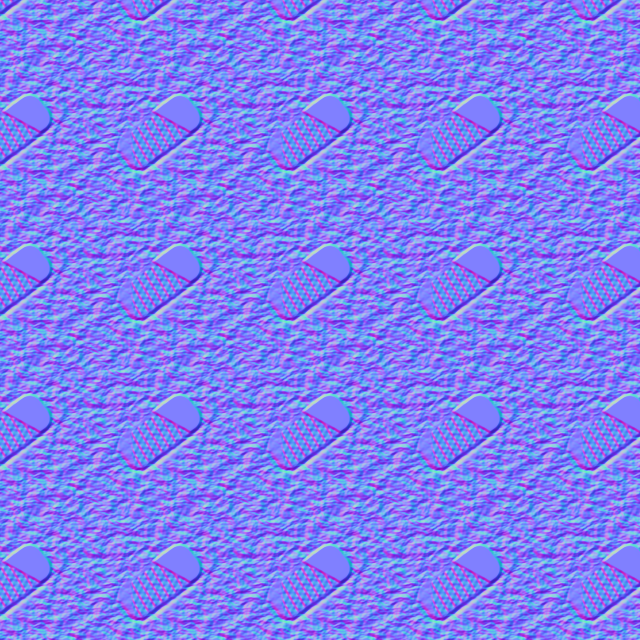
A Shadertoy shader for this texture map:

```glsl
#define REPEATS 4.2667
#define TILE_ORIGIN vec2(0.039, 0.378)
#define TILE_SIZE 2.7
#define ROUGHNESS 1.15
#define STRIPE_SPACING 0.15
#define STRIPE_HEIGHT 0.024
#define RIM_HEIGHT 0.065
#define HEEL_DEPTH 0.05
#define SLOPE_STEP 0.012

const float TAU = 6.28318;

vec2 hashDirection(vec2 cell) {
    vec3 h = fract(cell.xyx * vec3(0.1031, 0.1030, 0.0973));
    h += dot(h, h.yzx + 33.33);
    float angle = TAU * fract((h.x + h.y) * h.z);
    return vec2(cos(angle), sin(angle));
}

// Gradient noise that wraps at a whole number of cells
float tiledNoise(vec2 p, vec2 period) {
    vec2 i = floor(p), f = p - i;
    vec2 w = f * f * f * (f * (f * 6.0 - 15.0) + 10.0);
    vec2 e = vec2(1.0, 0.0);
    float a = dot(hashDirection(mod(i, period)), f);
    float b = dot(hashDirection(mod(i + e.xy, period)), f - e.xy);
    float c = dot(hashDirection(mod(i + e.yx, period)), f - e.yx);
    float d = dot(hashDirection(mod(i + e.xx, period)), f - e.xx);
    return mix(mix(a, b, w.x), mix(c, d, w.x), w.y);
}

float roundedBox(vec2 p, vec2 halfSize, float radius) {
    vec2 q = abs(p) - halfSize + radius;
    return length(max(q, 0.0)) + min(max(q.x, q.y), 0.0) - radius;
}

// Rough soil, stretched sideways
float soilHeight(vec2 p) {
    vec2 uv = p / TILE_SIZE + 0.5;
    vec2 warpPeriod = vec2(7.0, 9.0);
    uv += 0.018 * vec2(tiledNoise(uv * warpPeriod, warpPeriod),
                       tiledNoise(uv * warpPeriod + 3.5, warpPeriod));
    vec2 period = vec2(9.0, 13.0);
    float height = 0.0, slope = 0.27;
    for (int i = 0; i < 3; i++) {
        height += slope * TILE_SIZE / period.y * tiledNoise(uv * period, period);
        period = period * 2.0 + vec2(1.0, 3.0);
        slope = i == 0 ? 0.42 : 0.32;
    }
    return height * ROUGHNESS;
}

// Short slanted scarp in the soil
float scarpHeight(vec2 p, vec2 center) {
    vec2 d = mod(p - center + 0.5 * TILE_SIZE, TILE_SIZE) - 0.5 * TILE_SIZE;
    float across = dot(d, vec2(0.5, 0.866));
    float along = dot(d, vec2(0.866, -0.5));
    return -across * exp(-pow(across / 0.045, 2.0) - pow(along / 0.13, 2.0));
}

float surfaceHeight(vec2 p) {
    // Footprint axes: x runs from toe to heel, y across the sole
    vec2 foot = vec2(dot(p, vec2(0.8, 0.6)), dot(p, vec2(-0.6, 0.8)));
    float edge = roundedBox(foot - vec2(0.08, -0.01), vec2(0.78, 0.36), 0.24);
    float inside = smoothstep(0.03, -0.03, edge);
    float heel = smoothstep(-0.03, 0.03, foot.x + 0.45 * foot.y - 0.345);

    // Raised rim along the lower side and the toe
    float rimSide = smoothstep(0.15, -0.2, foot.y) * smoothstep(0.8, 0.5, foot.x);
    float rim = RIM_HEIGHT * rimSide * exp(-pow((edge - 0.05) / 0.045, 2.0));
    vec2 ridge = (foot - vec2(0.17, 0.59)) / vec2(0.28, 0.045);
    rim += 0.03 * exp(-dot(ridge, ridge));

    // Tread bars with beads
    float acrossBars = dot(p, vec2(0.86, 0.51));
    float alongBars = dot(p, vec2(-0.51, 0.86));
    float phase = TAU * acrossBars / STRIPE_SPACING;
    float bars = sin(phase - 0.5 * sin(phase));
    bars *= 0.8 + 0.3 * sin(TAU * alongBars / 0.11);
    float tread = (1.0 - heel) * smoothstep(0.3, 0.24, foot.y)
                * smoothstep(-0.36, -0.29, foot.y)
                * smoothstep(-0.55, -0.47, acrossBars - 0.5 * foot.y);
    float bed = STRIPE_HEIGHT * bars * tread - HEEL_DEPTH * heel;

    // Soil is pressed smooth in the sole and in a patch beside it
    vec2 patchPos = (foot - vec2(-0.03, -0.5)) / vec2(0.27, 0.1);
    float roughness = 1.0 - 0.75 * exp(-dot(patchPos, patchPos));
    roughness *= mix(1.0, 0.25 * (1.0 - heel), inside);
    float scarps = scarpHeight(p, vec2(-0.72, -0.86)) + scarpHeight(p, vec2(1.25, -0.96));
    return soilHeight(p) * roughness + scarps + rim + bed * inside;
}

void mainImage(out vec4 fragColor, in vec2 fragCoord) {
    vec2 uv = fragCoord / iResolution.xy;
    vec2 p = (fract(uv * REPEATS - TILE_ORIGIN + 0.5) - 0.5) * TILE_SIZE;

    // Surface slope to tangent-space normal, green pointing down
    vec2 e = vec2(SLOPE_STEP, 0.0);
    vec2 slope = vec2(surfaceHeight(p + e.xy) - surfaceHeight(p - e.xy),
                      surfaceHeight(p + e.yx) - surfaceHeight(p - e.yx)) / (2.0 * SLOPE_STEP);
    vec3 normal = normalize(vec3(-slope, 1.0));
    fragColor = vec4(0.5 + 0.5 * normal * vec3(1.0, -1.0, 1.0), 1.0);
}
```
